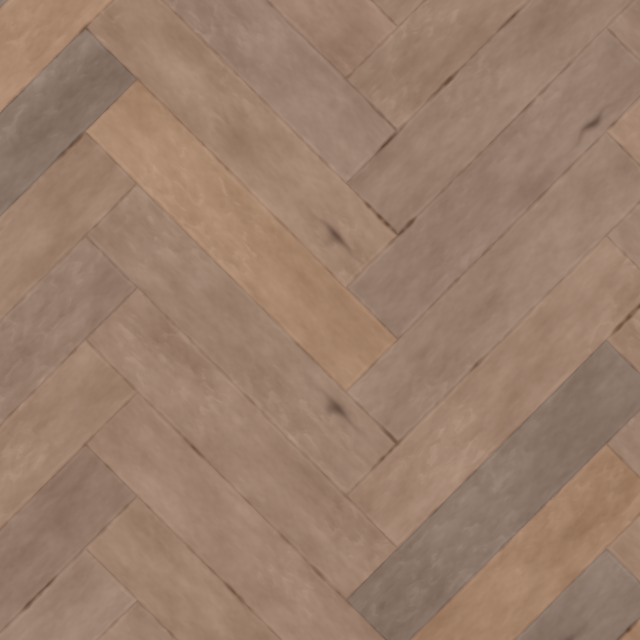
This texture is drawn by a WebGL 1 fragment shader. Its source:

```glsl
precision highp float;

uniform vec2 u_resolution;

const float CANVAS_UNITS = 12.288;           // half-diagonals of a plank width per canvas
const vec2 PATTERN_ORIGIN = vec2(2.64, 1.52);
const float PLANK_LENGTH = 5.0;              // in plank widths
const float ACCENT_PERIOD = 14.0;            // rows between strongly tinted planks
const float SEAM_WIDTH = 0.022;
const float SEAM_DEPTH = 0.085;
const float GAP_DEPTH = 0.16;
const float KNOT_SHARE = 0.4;
const vec3 OAK = vec3(0.608, 0.503, 0.434);
const vec3 WARM_SHIFT = vec3(0.034, 0.009, -0.018);
const vec3 GREY_SHIFT = vec3(-0.072, -0.047, -0.027);
const vec3 KNOT_COLOR = vec3(0.33, 0.25, 0.21);

float hash(vec2 p) {
  vec3 q = fract(p.xyx * 0.1031);
  q += dot(q, q.yzx + 33.33);
  return fract((q.x + q.y) * q.z);
}

float noise(vec2 p) {
  vec2 cell = floor(p);
  vec2 f = fract(p);
  f = f * f * (3.0 - 2.0 * f);
  float low = mix(hash(cell), hash(cell + vec2(1.0, 0.0)), f.x);
  float high = mix(hash(cell + vec2(0.0, 1.0)), hash(cell + 1.0), f.x);
  return mix(low, high, f.y);
}

float fbm(vec2 p) {
  float sum = 0.0;
  float amplitude = 0.5;
  for (int i = 0; i < 4; i++) {
    sum += amplitude * noise(p);
    p = p * 2.03 + 11.7;
    amplitude *= 0.5;
  }
  return sum / 0.9375;
}

// Plank at a point: xy = position along and across it, zw = its first cell.
vec4 herringbone(vec2 p, out bool rising) {
  vec2 cell = floor(p);
  float phase = mod(cell.x - cell.y, 2.0 * PLANK_LENGTH);
  rising = phase > PLANK_LENGTH - 0.5;
  vec2 start = cell;
  if (rising) {
    start.y -= 2.0 * PLANK_LENGTH - 1.0 - phase;
    return vec4(p.y - start.y, p.x - cell.x, start);
  }
  start.x -= phase;
  return vec4(p.x - start.x, p.y - cell.y, start);
}

// Warm planks recur at intervals; rising ones lie between two grey ones.
vec3 plankColor(vec2 start, bool rising) {
  float row = start.y + (rising ? 1.0 : 0.0);
  float halfPeriod = 0.5 * ACCENT_PERIOD;
  float distanceToAccent = abs(mod(row + halfPeriod, ACCENT_PERIOD) - halfPeriod);
  float warmth = 0.8 * (hash(start + 3.7) - 0.45);
  if (distanceToAccent < 0.5) warmth = 1.0;
  else if (distanceToAccent < 1.5 && rising) warmth = -1.0;
  vec3 tint = warmth > 0.0 ? WARM_SHIFT * warmth : GREY_SHIFT * -warmth;
  return OAK + tint + 0.025 * (hash(start + 19.3) - 0.5);
}

// Soft clouds and streaks with patches of broken pale flecks.
float woodGrain(vec2 g) {
  float clouds = fbm(g * vec2(0.9, 2.2)) - 0.5;
  float mottle = fbm(g * vec2(4.0, 8.0) + 3.0) - 0.5;
  float streaks = noise(g * vec2(2.2, 15.0) + clouds * 3.0) - 0.5;
  float speckle = noise(g * vec2(15.0, 24.0)) - 0.5;
  float patches = smoothstep(0.4, 0.75, noise(g * vec2(0.8, 1.5) + 5.0));
  float curl = noise(g * vec2(8.0, 13.0) + 3.0 * mottle);
  float flecks = smoothstep(0.6, 0.95, curl) - 0.5 * smoothstep(0.6, 0.95, 1.0 - curl);
  return 0.11 * clouds + 0.055 * mottle + 0.018 * streaks + 0.018 * speckle
       + 0.03 * patches * flecks;
}

// Dark core with a streak drawn out along the grain.
float knot(vec2 local, vec2 start) {
  vec2 center = vec2(mix(0.4, PLANK_LENGTH - 0.4, hash(start + 41.0)),
                     mix(0.08, 0.92, hash(start + 53.0)));
  vec2 d = local - center;
  d.y += 0.12 * (noise(local * 5.0 + start) - 0.5);
  float core = exp(-dot(d * vec2(7.0, 15.0), d * vec2(7.0, 15.0)));
  float streak = exp(-dot(d * vec2(2.2, 28.0), d * vec2(2.2, 28.0)));
  return step(hash(start + 67.0), KNOT_SHARE) * min(0.5 * core + 0.25 * streak, 1.0);
}

// Faint broken joints with occasional dark gaps and pale worn rims.
float seamShade(vec2 p, vec2 local, float pixel) {
  vec2 border = min(local, vec2(PLANK_LENGTH, 1.0) - local);
  float edge = min(border.x, border.y) + 0.02 * (noise(p * 9.0) - 0.5);
  float breaks = smoothstep(0.25, 0.75, noise(p * 4.3 + 31.0));
  float grit = 0.4 + 0.6 * noise(p * 14.0 + 7.0);
  float gap = smoothstep(0.74, 0.92, noise(p * 1.7 + 23.0));
  float joint = 1.0 - smoothstep(0.0, SEAM_WIDTH + pixel, edge);
  float opening = 1.0 - smoothstep(0.0, 2.2 * SEAM_WIDTH + pixel, edge);
  float rim = smoothstep(0.01, 0.035, edge) * (1.0 - smoothstep(0.035, 0.075, edge));
  return SEAM_DEPTH * joint * grit * (0.3 + 0.7 * breaks)
       + GAP_DEPTH * opening * gap * grit
       - 0.022 * rim * (1.0 - breaks);
}

vec3 floorColor(vec2 p, float pixel) {
  bool rising;
  vec4 plank = herringbone(p, rising);
  vec2 grainPoint = plank.xy + 60.0 * vec2(hash(plank.zw), hash(plank.zw + 7.1));
  vec3 color = plankColor(plank.zw, rising) + woodGrain(grainPoint);
  color = mix(color, KNOT_COLOR, knot(plank.xy, plank.zw));
  return color - seamShade(p, plank.xy, pixel);
}

void main() {
  float side = min(u_resolution.x, u_resolution.y);
  vec3 color = vec3(0.0);
  // Four samples per pixel.
  for (int i = 0; i < 4; i++) {
    vec2 offset = vec2(mod(float(i), 2.0), floor(float(i) * 0.5)) * 0.5 - 0.25;
    vec2 uv = (gl_FragCoord.xy + offset) / side;
    vec2 q = vec2(uv.x, 1.0 - uv.y) * CANVAS_UNITS - PATTERN_ORIGIN;
    vec2 diagonal = 0.5 * vec2(q.x + q.y, q.y - q.x);
    color += 0.25 * floorColor(diagonal, 0.35 * CANVAS_UNITS / side);
  }
  gl_FragColor = vec4(color, 1.0);
}
```
